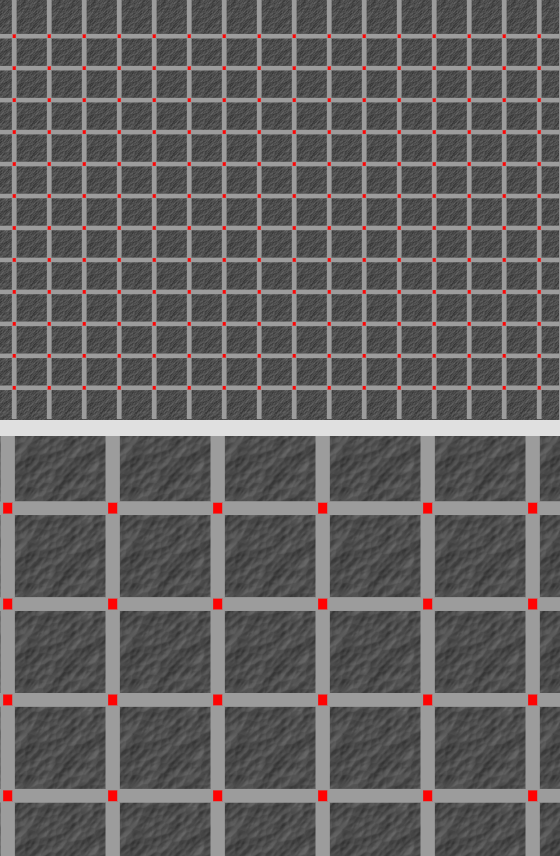
Top, the full canvas; bottom, a detail of the centre.
Reproduce this pattern procedurally as a Shadertoy shader.

```glsl
// Dark rough stone tiles divided by a pale grid with a small red stud at each crossing.
// Distances to the nearest grid lines give the bars and studs; the stone is
// embossed from layered cellular noise, repeated in every tile.

const vec2 SPACING = vec2(0.08333, 0.0761);     // all lengths are in canvas heights
const vec2 FIRST_LINE = vec2(0.0339, 0.0767);
const vec2 LINE_COUNT = vec2(16.0, 12.0);
const vec2 BAR_HALF = vec2(0.0057, 0.0055);
const vec2 STUD_HALF = vec2(0.0036, 0.0043);
const float EDGE_TRIM = 0.0022;

const vec3 STONE = vec3(0.30);
const vec3 BAR = vec3(0.61);
const vec3 STUD = vec3(1.0, 0.01, 0.01);

vec2 hash2(vec2 cell) {
    vec2 k = vec2(dot(cell, vec2(127.1, 311.7)), dot(cell, vec2(269.5, 183.3)));
    return fract(sin(k) * 43758.5);
}

// Distance to the nearest scattered feature point.
float cellular(vec2 p) {
    vec2 cell = floor(p);
    float nearest = 8.0;
    for (int y = -1; y <= 1; y++) {
        for (int x = -1; x <= 1; x++) {
            vec2 neighbour = cell + vec2(x, y);
            vec2 delta = neighbour + hash2(neighbour) - p;
            nearest = min(nearest, dot(delta, delta));
        }
    }
    return sqrt(nearest);
}

// Slope of the rock surface towards the light, about -1 to 1.
float emboss(vec2 p, float reach) {
    vec2 offset = vec2(0.0, reach);
    return (cellular(p - offset) - cellular(p + offset)) / (2.0 * reach);
}

// Relief stretched along the rising diagonal and lit across it.
float stoneRelief(vec2 p) {
    vec2 grain = vec2(0.6 * (p.x + p.y), p.y - p.x) * 0.7071;
    float relief = 0.0;
    float frequency = 4.5;
    float strength = 0.028;
    for (int octave = 0; octave < 3; octave++) {
        relief += strength * emboss(grain * frequency + 17.0 * float(octave), 0.15);
        frequency *= 1.9;
        strength *= 1.25;
    }
    return relief;
}

// Offset to the nearest line on each axis; no lines exist past the ends.
vec2 nearestLineOffset(vec2 p) {
    vec2 index = round((p - FIRST_LINE) / SPACING);
    return p - FIRST_LINE - clamp(index, vec2(0.0), LINE_COUNT - 1.0) * SPACING;
}

// Position inside the tile; the outermost tiles extend to the canvas edge.
vec2 tilePosition(vec2 p) {
    vec2 index = floor((p - FIRST_LINE) / SPACING);
    return (p - FIRST_LINE - clamp(index, vec2(-1.0), LINE_COUNT - 1.0) * SPACING) / SPACING.y;
}

float coverage(float signedDistance, float pixel) {
    return clamp(0.5 - signedDistance / pixel, 0.0, 1.0);
}

void mainImage(out vec4 fragColor, in vec2 fragCoord) {
    float pixel = 1.0 / iResolution.y;
    vec2 p = fragCoord * pixel;
    float rightEdge = iResolution.x * pixel;

    // Stone tiles
    vec3 color = STONE + stoneRelief(tilePosition(p));

    // Grid bars, stopping just short of the bottom edge
    vec2 offset = abs(nearestLineOffset(p));
    vec2 barDistance = offset - BAR_HALF;
    float bars = coverage(min(barDistance.x, barDistance.y), pixel);
    bars *= coverage(EDGE_TRIM - p.y, pixel);
    color = mix(color, BAR, bars);

    // Thin pale trim on the right edge
    color = mix(color, BAR, coverage(rightEdge - EDGE_TRIM - p.x, pixel));

    // Studs on the crossings
    vec2 studDistance = offset - STUD_HALF;
    color = mix(color, STUD, coverage(max(studDistance.x, studDistance.y), pixel));

    fragColor = vec4(color, 1.0);
}
```
